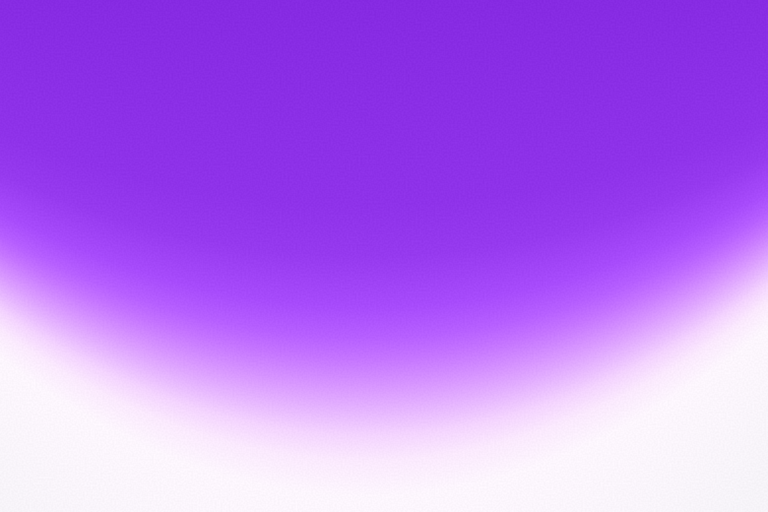
Give the GLSL for this background, as a Shadertoy shader.

```glsl
// A violet dome hangs from the top edge and melts through lilac into near white.
// Curved level lines give one depth value, which runs through a colour ramp;
// fine gradient noise adds a faint film grain.

const float APEX_X = -0.037;      // lowest point of the dome, from the middle
const float BASE_CURVE = 0.09;    // bend of the level lines at the top
const float CURVE_GROWTH = 0.457; // extra bend gained with depth
const float GRAIN_SCALE = 260.0;  // grain cells per canvas height
const float GRAIN_AMOUNT = 0.022;

// Ramp stops: colour in rgb, depth in w
const int STOPS = 11;
const vec4 RAMP[STOPS] = vec4[](
    vec4(0.525, 0.165, 0.886, 0.00),
    vec4(0.560, 0.198, 0.915, 0.40),
    vec4(0.588, 0.227, 0.935, 0.50),
    vec4(0.655, 0.295, 0.985, 0.60),
    vec4(0.715, 0.375, 1.000, 0.66),
    vec4(0.770, 0.455, 1.000, 0.70),
    vec4(0.850, 0.600, 1.000, 0.76),
    vec4(0.955, 0.830, 0.997, 0.85),
    vec4(0.982, 0.915, 0.993, 0.90),
    vec4(0.990, 0.965, 0.993, 0.97),
    vec4(0.965, 0.955, 0.973, 1.36)
);

vec2 hashGradient(vec2 cell) {
    vec3 p = fract(cell.xyx * vec3(0.1031, 0.1030, 0.0973));
    p += dot(p, p.yzx + 33.33);
    float angle = 6.2832 * fract((p.x + p.y) * p.z);
    return vec2(cos(angle), sin(angle));
}

float gradientNoise(vec2 p) {
    vec2 cell = floor(p);
    vec2 f = fract(p);
    vec2 blend = f * f * f * (f * (f * 6.0 - 15.0) + 10.0);
    vec2 right = vec2(1.0, 0.0);
    vec2 up = vec2(0.0, 1.0);
    float a = dot(hashGradient(cell), f);
    float b = dot(hashGradient(cell + right), f - right);
    float c = dot(hashGradient(cell + up), f - up);
    float d = dot(hashGradient(cell + 1.0), f - 1.0);
    return mix(mix(a, b, blend.x), mix(c, d, blend.x), blend.y);
}

// Depth on the central axis of the level line passing through p
float domeDepth(vec2 p) {
    float offset = p.x - APEX_X;
    float bend = offset * offset;
    return (1.0 - p.y + BASE_CURVE * bend) / max(1.0 - CURVE_GROWTH * bend, 0.1);
}

vec3 rampColour(float depth) {
    vec3 colour = RAMP[0].rgb;
    for (int i = 1; i < STOPS; i++) {
        float start = RAMP[i - 1].w;
        float blend = clamp((depth - start) / (RAMP[i].w - start), 0.0, 1.0);
        colour = mix(colour, RAMP[i].rgb, blend);
    }
    return colour;
}

void mainImage(out vec4 fragColor, in vec2 fragCoord) {
    // Height units, with x measured from the middle of the canvas
    vec2 p = vec2(fragCoord.x - 0.5 * iResolution.x, fragCoord.y) / iResolution.y;

    vec3 colour = rampColour(domeDepth(p));

    // Film grain
    colour += GRAIN_AMOUNT * gradientNoise(p * GRAIN_SCALE + 500.0);

    fragColor = vec4(clamp(colour, 0.0, 1.0), 1.0);
}
```
